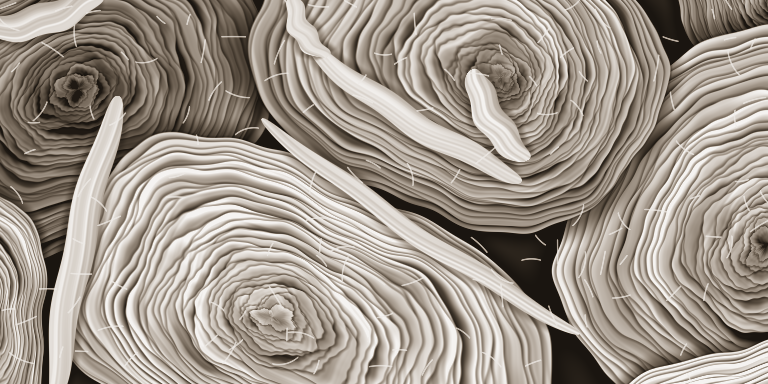
A Shadertoy shader for this texture:

```glsl
const int ROLLS = 7;
const int SHEETS = 34;
const int FOLDS = 6;
const float RIM_TONE = 0.95;       // brightness of a cut cloth edge
const float GAP_TONE = 0.17;       // brightness of the space behind the rolls
const float SHEET_WOBBLE = 0.017;  // how far sheets stray from even rings
const float FIBRE_DENSITY = 72.0;
const float FIBRE_CONTRAST = 0.14;
const float CONTACT_SHADOW = 0.34;
const float FOLD_WIDTH = 0.034;
const float THREAD_CELL = 0.085;
const float THREAD_SHARE = 0.45;
const vec3 WARMTH = vec3(0.0, 0.2, 0.42);

// Rolls from back to front: centre, half axes
const vec4 PLACE[ROLLS] = vec4[ROLLS](
    vec4(2.02, 1.02, 0.27, 0.25), vec4(0.20, 0.76, 0.52, 0.38),
    vec4(-0.06, 0.18, 0.18, 0.32), vec4(2.00, 0.37, 0.54, 0.50),
    vec4(1.31, 0.80, 0.53, 0.39), vec4(0.716, 0.167, 0.64, 0.40),
    vec4(2.05, -0.21, 0.56, 0.32));
// Tilt, skew along the long axis, squareness, tone shift
const vec4 FORM[ROLLS] = vec4[ROLLS](
    vec4(0.2, 0.0, 2.2, -0.16), vec4(0.45, 0.0, 2.4, -0.26),
    vec4(0.0, 0.0, 2.5, 0.0), vec4(0.9, 0.0, 2.6, -0.02),
    vec4(-0.52, -0.26, 3.2, -0.08), vec4(-0.51, 0.14, 3.4, 0.03),
    vec4(0.1, 0.0, 2.2, 0.12));
// Loose folds: start, end
const vec4 FOLD[FOLDS] = vec4[FOLDS](
    vec4(0.80, 0.88, 1.36, 0.53), vec4(0.68, 0.69, 1.51, 0.13),
    vec4(1.23, 0.82, 1.37, 0.58), vec4(0.76, 1.01, 0.85, 0.85),
    vec4(0.31, 0.75, 0.14, -0.05), vec4(-0.05, 0.92, 0.27, 1.02));

float hash(float n) { return fract(sin(n * 12.99) * 4375.8); }

float strand(float s) {
    float i = floor(s), f = fract(s);
    return mix(hash(i), hash(i + 1.0), f * f * (3.0 - 2.0 * f));
}

// Overlapping sheets, painted from the outer ring inwards
void paintRoll(inout float tone, vec2 p, int index, float pixel) {
    vec4 place = PLACE[index], form = FORM[index];
    float seed = float(index) * 17.0 + 3.0;
    p += 0.010 * sin(p.yx * 15.0 + seed) + 0.004 * sin(p.yx * 39.0 - seed);
    vec2 d = p - place.xy, u = vec2(cos(form.x), sin(form.x));
    vec2 q = vec2(dot(d, u), dot(d, vec2(-u.y, u.x))) / place.zw;
    float reach = max(length(q), 0.001);
    if (reach > 1.8) return;
    q /= 1.0 + form.y * q.x / reach;
    float power = mix(2.0, form.z, smoothstep(0.1, 0.9, reach));
    vec2 powered = pow(abs(q) + 0.0001, vec2(power));
    float r = pow(powered.x + powered.y, 1.0 / power);
    if (r > 1.25) return;

    float angle = atan(q.y, q.x);
    float aa = pixel / min(place.z, place.w);
    float flow = 2.0 * sin(2.0 * angle + seed) + 0.9 * sin(5.0 * angle - seed + r * 9.0);
    float fibre = FIBRE_CONTRAST * (strand(r * FIBRE_DENSITY + flow + seed * 31.0) - 0.5);
    float bundle = 0.06 * sin(r * 17.0 + flow * 0.6 + seed);
    float light = form.w + fibre + bundle + 0.05 * d.y / length(d + 0.001)
        - 0.17 * (1.0 - smoothstep(0.0, 0.42, r));
    tone *= mix(0.45, 1.0, smoothstep(0.98, 1.14, r));

    for (int k = 0; k < SHEETS; k++) {
        float id = float(k) + seed * 7.0;
        float ring = 1.0 - 0.95 * float(k) / float(SHEETS);
        float phase = 6.283 * hash(id);
        ring += SHEET_WOBBLE * (sin(2.0 * angle + phase) + 0.8 * sin(3.0 * angle + phase * 5.0)
            + 0.45 * sin(7.0 * angle + phase * 3.0) + 0.12 * sin(29.0 * angle + phase));
        float inside = ring - r;
        if (inside < -0.03) continue;
        tone *= 1.0 - CONTACT_SHADOW * smoothstep(-0.018, 0.0, inside);
        float depth = 0.08 + 0.55 * hash(id + 0.37);
        depth *= 0.8 + 0.35 * sin(angle * 2.0 + phase * 2.0);
        float sheet = RIM_TONE + light - 0.15 * hash(id + 0.71)
            - depth * smoothstep(0.0, 0.055, inside);
        tone = mix(tone, max(sheet, 0.12), smoothstep(-aa, aa, inside));
    }
}

// Bright leaf-shaped strip of cloth lying over the rolls
void paintFold(inout float tone, vec2 p, int index, float pixel) {
    vec2 start = FOLD[index].xy, axis = FOLD[index].zw - start;
    float seed = float(index) + 5.0;
    float h = clamp(dot(p - start, axis) / dot(axis, axis), 0.0, 1.0);
    float side = dot(p - start, normalize(vec2(-axis.y, axis.x)));
    side += 0.022 * sin(3.1416 * h) + 0.005 * sin(h * 16.0 + seed);
    float width = FOLD_WIDTH * (0.7 + 0.6 * hash(seed)) * pow(4.0 * h * (1.0 - h), 0.35);
    float within = smoothstep(0.0, 0.06, h) * (1.0 - smoothstep(0.94, 1.0, h));
    float inside = width - abs(side);
    tone *= 1.0 - 0.32 * within * smoothstep(-0.022, 0.0, inside);
    float fibre = strand(side * 190.0 + 2.0 * sin(h * 5.0) + seed * 40.0);
    float cloth = 0.96 - 0.17 * fibre - 0.14 * smoothstep(0.0, 0.04, side);
    tone = mix(tone, cloth, smoothstep(0.0, 2.0 * pixel, inside));
}

// Short curled threads scattered one per cell
void paintThreads(inout float tone, vec2 p, float pixel) {
    vec2 cell = floor(p / THREAD_CELL);
    for (int n = 0; n < 9; n++) {
        vec2 c = cell + vec2(n % 3 - 1, n / 3 - 1);
        float id = c.x * 7.3 + c.y * 31.7;
        if (hash(id) > THREAD_SHARE) continue;
        vec2 d = p - (c + vec2(hash(id + 1.1), hash(id + 2.3))) * THREAD_CELL;
        float turn = 6.283 * hash(id + 3.7), size = 0.012 + 0.022 * hash(id + 4.9);
        vec2 q = vec2(cos(turn) * d.x + sin(turn) * d.y, cos(turn) * d.y - sin(turn) * d.x);
        float bend = q.y - 14.0 * (hash(id + 5.3) - 0.5) * q.x * q.x;
        float gap = length(vec2(max(abs(q.x) - size, 0.0), bend));
        tone = mix(tone, 0.93, 0.75 * (1.0 - smoothstep(0.0008, 0.0015 + pixel, gap)));
    }
}

void mainImage(out vec4 fragColor, in vec2 fragCoord) {
    vec2 p = fragCoord / iResolution.y;
    float pixel = 0.7 / iResolution.y;
    float tone = GAP_TONE;
    for (int i = 0; i < ROLLS; i++) paintRoll(tone, p, i, pixel);
    for (int i = 0; i < FOLDS; i++) paintFold(tone, p, i, pixel);
    paintThreads(tone, p, pixel);
    tone = clamp(tone, 0.1, 0.96);
    fragColor = vec4(vec3(tone) - WARMTH * tone * (1.0 - tone), 1.0);
}
```
